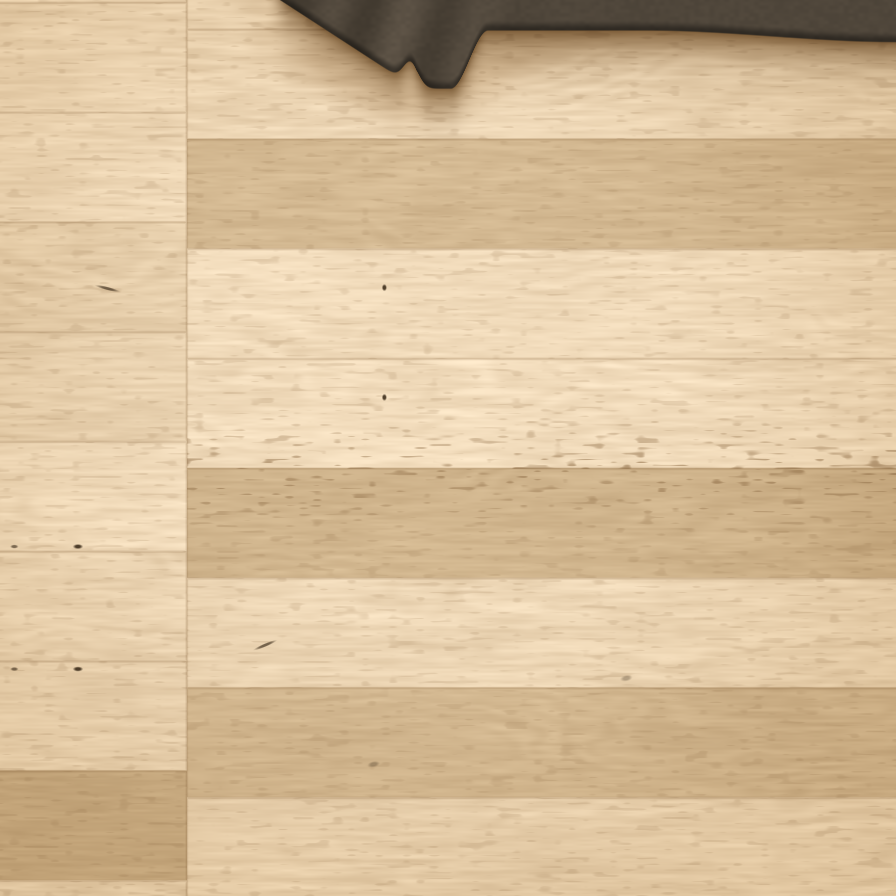
This texture is drawn by a WebGL 1 fragment shader. Its source:

```glsl
precision highp float;
uniform vec2 u_resolution;

#define PLANK_PITCH 0.1225
#define JOINT_X 0.2085
#define LEFT_START 0.1393
#define RIGHT_START 0.1094
#define SEAM_WIDTH 0.0013
#define GRAIN_STRENGTH 0.11
#define PALE_OAK vec3(0.95, 0.865, 0.74)
#define TAN_OAK vec3(0.80, 0.69, 0.53)
#define PORE_BROWN vec3(0.56, 0.43, 0.28)
#define KNOT_BROWN vec3(0.24, 0.18, 0.11)
#define CLOTH_DARK vec3(0.25, 0.22, 0.18)
#define CLOTH_LIT vec3(0.36, 0.32, 0.27)

float hash(vec2 p) {
  vec3 q = fract(p.xyx * 0.1031);
  q += dot(q, q.yzx + 33.33);
  return fract((q.x + q.y) * q.z);
}

float noise(vec2 p) {
  vec2 i = floor(p), f = fract(p);
  f = f * f * (3.0 - 2.0 * f);
  return mix(mix(hash(i), hash(i + vec2(1, 0)), f.x),
             mix(hash(i + vec2(0, 1)), hash(i + vec2(1, 1)), f.x), f.y);
}

float fbm(vec2 p) {
  float sum = 0.0, amp = 0.5;
  for (int i = 0; i < 4; i++) {
    sum += amp * noise(p);
    p = p * 2.03 + 7.1;
    amp *= 0.5;
  }
  return sum;
}

float bell(float x, float center, float width) {
  float t = (x - center) / width;
  return exp(-t * t);
}

float isRow(float row, float n) { return 1.0 - step(0.5, abs(row - n)); }

// How far a plank leans from pale to tan
float plankTone(float row, float right) {
  float leftTone = 0.85 * isRow(row, -1.0) + 0.3 * isRow(row, 4.0) + 0.1 * isRow(row, 3.0);
  float rightTone = 0.65 * isRow(row, 0.0) + 0.85 * isRow(row, 2.0) + 0.72 * isRow(row, 5.0);
  return mix(leftTone, rightTone, right) + 0.12 * hash(vec2(row + 9.0, right * 17.0));
}

// Soft elliptical mark, turned by an angle
float mark(vec2 p, vec2 radii, float angle) {
  float c = cos(angle), s = sin(angle);
  vec2 q = vec2(c * p.x + s * p.y, c * p.y - s * p.x) / radii;
  return 1.0 - smoothstep(0.4, 1.3, length(q));
}

// Depth of the cloth's lower edge below the top
float hemDepth(float x) {
  float slope = min(0.65 * (x - 0.3125), 0.099);
  float level = 0.034 + 0.013 * smoothstep(0.72, 1.0, x);
  return mix(slope, level, smoothstep(0.503, 0.545, x)) - 0.026 * bell(x, 0.459, 0.012);
}

void main() {
  vec2 uv = gl_FragCoord.xy / u_resolution;
  float px = 1.0 / min(u_resolution.x, u_resolution.y);

  // Plank layout
  float right = step(JOINT_X, uv.x);
  float along = (uv.y - mix(LEFT_START, RIGHT_START, right)) / PLANK_PITCH;
  float row = floor(along), f = fract(along);
  float blend = smoothstep(0.0, 1.5 * px / PLANK_PITCH, f);
  float tone = mix(plankTone(row - 1.0, right), plankTone(row, right), blend);

  // Fibres and arched growth figure
  vec2 g = uv + vec2(3.7, 1.9) * (row + 3.0 + right * 11.0);
  float fibre = 0.6 * noise(g * vec2(14, 230)) + 0.4 * noise(g * vec2(45, 420)) - 0.5;
  float warp = fbm(g * vec2(3.5, 9.0));
  float figure = sin(6.2832 * (g.y * 38.0 + warp * 9.0)) * smoothstep(0.35, 0.65, noise(g * vec2(4, 11)));
  float cloud = fbm(g * vec2(5, 14)) - 0.47;
  vec3 color = mix(PALE_OAK, TAN_OAK, tone);
  color *= 1.0 + GRAIN_STRENGTH * (fibre + 0.17 * figure + 0.5 * cloud) * vec3(0.8, 1.0, 1.3);

  // Open pores, densest around one seam
  float rough = 0.22 + 0.6 * right * bell(uv.y, 0.47, 0.045) * (0.4 + fbm(g * vec2(7, 12)));
  float pores = smoothstep(0.7, 0.95, noise(g * vec2(65, 310)));
  color = mix(color, PORE_BROWN, pores * rough * 0.7);

  // Seams and the upright joint
  float seamDist = min(f, 1.0 - f) * PLANK_PITCH;
  float seam = 1.0 - smoothstep(0.0, SEAM_WIDTH + px, seamDist);
  float joint = 1.0 - smoothstep(0.0, SEAM_WIDTH + px, abs(uv.x - JOINT_X));
  color = mix(color, PORE_BROWN, max(0.25 * seam, 0.28 * joint));

  // Knots repeated from plank to plank, then slanted cracks
  float knots = 0.0;
  for (int i = 0; i < 2; i++) {
    float n = float(i);
    knots += mark(uv - vec2(0.429, 0.679 - PLANK_PITCH * n), vec2(0.0025, 0.0035), 0.0);
    knots += mark(uv - vec2(0.087, 0.390 - 0.1367 * n), vec2(0.005, 0.0025), 0.0);
    knots += 0.7 * mark(uv - vec2(0.016, 0.390 - 0.1367 * n), vec2(0.004, 0.002), 0.0);
    knots += 0.75 * mark(uv - mix(vec2(0.12, 0.678), vec2(0.296, 0.280), n),
                         vec2(0.012, 0.0018), mix(-0.25, 0.4, n));
    knots += 0.35 * mark(uv - mix(vec2(0.417, 0.147), vec2(0.699, 0.243), n), vec2(0.006, 0.003), 0.2);
  }
  color = mix(color, KNOT_BROWN, min(knots, 1.0) * 0.9);

  // Warm falloff of the light
  float falloff = smoothstep(0.22, 0.75, distance(uv, vec2(0.47, 0.57)));
  color *= 1.0 - falloff * vec3(0.07, 0.10, 0.15);

  // Shadow under the cloth
  float depth = 1.0 - uv.y;
  float gap = depth - hemDepth(uv.x);
  float contact = exp(-max(gap, 0.0) / 0.022) * smoothstep(0.295, 0.325, uv.x);
  float reach = 0.09 + 0.075 * bell(uv.x, 0.46, 0.12);
  float penumbra = (1.0 - smoothstep(reach - 0.06, reach, depth)) * smoothstep(0.25, 0.37, uv.x);
  color *= 1.0 - contact * vec3(0.38, 0.44, 0.52) - penumbra * vec3(0.08, 0.11, 0.15);

  // Draped cloth with folds and a dark hem
  float fold = sin(72.0 * uv.x + 24.0 * depth) * bell(uv.x, 0.43, 0.12);
  float lit = clamp(0.55 + 0.45 * fold - 0.25 * smoothstep(0.42, 0.34, uv.x), 0.0, 1.0);
  vec3 cloth = mix(CLOTH_DARK, CLOTH_LIT, lit) * (0.96 + 0.08 * noise(uv * vec2(180, 240)));
  cloth *= 1.0 - 0.4 * smoothstep(-0.012, -0.001, gap);
  color = mix(color, cloth, 1.0 - smoothstep(-px, px, gap));

  gl_FragColor = vec4(color, 1.0);
}
```
